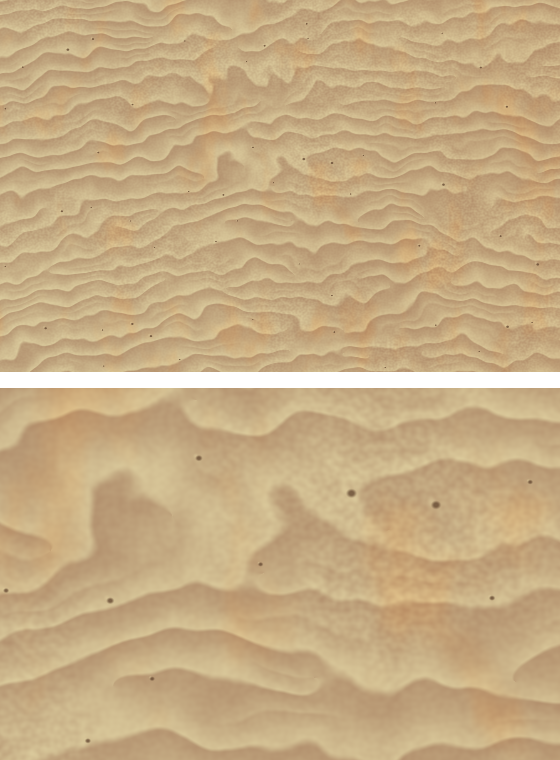
Top: the whole. Bottom: its middle third, enlarged.
Write a WebGL 2 fragment shader that draws this texture.

```glsl
#version 300 es
precision highp float;
// Wind-rippled sand seen from above: a warped phase field makes the ripples,
// phase vortices make the forked crests, and an asymmetric profile shades them.
// Half-length ripples, warm stains, fine grit and scattered pebbles lie on top.

uniform vec2 u_resolution;
out vec4 fragColor;

const float TAU = 6.2831853;
const float RIPPLES = 19.5;         // crests per canvas height
const float SLOPE_LEFT = 0.22;      // rise of the crests at the left edge
const float SLOPE_FALLOFF = 0.085;  // flattening towards the right
const float BEND = 0.95;            // broad wandering, in ripple periods
const float SCALLOP = 0.75;         // short waves along each crest
const float EDGE = 0.11;            // softness of the lee edge, in periods
const int FORKS = 54;
const float PEBBLE_GRID = 13.0;
const float PEBBLE_CHANCE = 0.15;
const vec3 SHADOW = vec3(0.718, 0.596, 0.455);
const vec3 SAND = vec3(0.776, 0.682, 0.523);
const vec3 LIGHT = vec3(0.838, 0.768, 0.592);
const vec3 STAIN = vec3(1.045, 0.965, 0.880);
const vec3 PEBBLE = vec3(0.40, 0.29, 0.20);

vec2 hash2(vec2 p) {
    vec3 q = fract(vec3(p.xyx) * vec3(0.1031, 0.1030, 0.0973));
    q += dot(q, q.yzx + 33.33);
    return fract((q.xx + q.yz) * q.zy);
}

vec2 gradientAt(vec2 cell) {
    float angle = TAU * hash2(cell).x;
    return vec2(cos(angle), sin(angle));
}

// Gradient noise, about -0.7 to 0.7
float noise(vec2 p) {
    vec2 i = floor(p), f = fract(p);
    vec2 u = f * f * f * (f * (f * 6.0 - 15.0) + 10.0);
    vec2 e = vec2(1.0, 0.0);
    float a = dot(gradientAt(i), f);
    float b = dot(gradientAt(i + e.xy), f - e.xy);
    float c = dot(gradientAt(i + e.yx), f - e.yx);
    float d = dot(gradientAt(i + e.xx), f - e.xx);
    return mix(mix(a, b, u.x), mix(c, d, u.x), u.y);
}

float fbm(vec2 p) {
    float sum = 0.0, gain = 1.0;
    for (int i = 0; i < 4; i++) {
        sum += gain * noise(p);
        p = p * 2.03 + 17.3;
        gain *= 0.5;
    }
    return sum;
}

// x: ripple phase, y: relief, which fades at the heart of each fork
vec2 ripplePhase(vec2 p) {
    float rise = p.x * (SLOPE_LEFT - SLOPE_FALLOFF * p.x);
    float phase = RIPPLES * (p.y - rise);
    phase += BEND * noise(p * vec2(3.0, 4.5) + 5.0);
    phase += SCALLOP * noise(p * vec2(10.0, 9.0) + 41.0);
    phase += 0.30 * noise(p * vec2(24.0, 20.0) + 70.0);
    float relief = 1.0;
    for (int i = 0; i < FORKS; i++) {
        vec2 h = hash2(vec2(float(i / 2) + 3.0, 27.0));
        float turn = (i % 2 == 0) ? 1.0 : -1.0;
        // Opposite forks come in pairs, so their bending stays local
        vec2 offset = turn * vec2(0.07 + 0.05 * h.y, 0.05 * (h.x - 0.5));
        vec2 d = p - vec2(1.5 * pow(h.x, 0.7), h.y) - offset;
        phase += turn * atan(d.y, d.x) / TAU;
        relief *= smoothstep(0.0, 0.028, length(d));
    }
    return vec2(phase, relief);
}

// Bright above the lee edge, dimming towards the next crest
float rippleTone(float phase, float edge) {
    float t = fract(phase);
    float lit = smoothstep(0.0, edge, t);
    float tone = lit * (1.0 - smoothstep(-0.1, 1.0, t));
    return tone + 0.08 * lit * exp(-6.0 * t) - 0.06 * smoothstep(0.85, 1.0, t) - 0.06 * (1.0 - lit);
}

vec3 sandColor(float tone) {
    vec3 low = mix(SHADOW, SAND, clamp(tone * 2.0, -0.4, 1.0));
    return mix(low, LIGHT, clamp(tone * 2.0 - 1.0, 0.0, 1.2));
}

// Sparse pebbles: x is the dark body, y the lit upper left side
vec2 pebbles(vec2 p) {
    vec2 cell = floor(p * PEBBLE_GRID);
    vec2 h = hash2(cell + 91.0), pick = hash2(cell + 213.0);
    vec2 d = p - (cell + 0.15 + 0.7 * h) / PEBBLE_GRID;
    float radius = mix(0.0010, 0.0034, pick.y * pick.y);
    float present = step(pick.x, PEBBLE_CHANCE);
    float body = 1.0 - smoothstep(radius * 0.4, radius + 0.0014, length(d * vec2(0.85, 1.0)));
    float glint = 1.0 - smoothstep(0.0, radius * 1.8, length(d + radius * vec2(1.5, -1.1)));
    return present * vec2(body, glint);
}

void main() {
    vec2 p = gl_FragCoord.xy / u_resolution.y;
    float across = gl_FragCoord.x / u_resolution.x;

    // Ripple shading, broken into shorter ripples in worn patches
    vec2 ripple = ripplePhase(p);
    float worn = smoothstep(-0.15, 0.5, fbm(p * 4.2 + 60.0) + 0.16 * across);
    float braid = smoothstep(0.0, 0.3, noise(p * vec2(7.0, 9.0) + 83.0) + 0.1 * across);
    float shape = rippleTone(ripple.x, EDGE);
    shape = mix(shape, rippleTone(2.0 * ripple.x, 2.0 * EDGE), 0.42 * braid);
    float relief = mix(0.4, 1.0, ripple.y) * mix(0.95, 0.72, worn);
    float tone = mix(0.43, shape, relief);

    // Small lumps, grit and broad light
    float rough = mix(0.14, 0.36, worn);
    tone += rough * (0.7 * noise(p * vec2(52.0, 68.0)) + 1.1 * noise(p * vec2(150.0, 170.0) + 9.0));
    tone += 0.15 * fbm(p * 2.2 + 31.0) + 0.09 - 0.11 * across;
    vec3 color = sandColor(tone);

    // Thin warm stains, stronger to the right
    float stain = smoothstep(0.12, 0.7, fbm(p * vec2(8.0, 5.0) + 12.0) + 0.12 * across);
    color *= mix(vec3(1.0), STAIN, 0.75 * stain + 0.2 * across * across);

    vec2 stone = pebbles(p);
    color = mix(color, LIGHT * 1.04, 0.5 * stone.y);
    color = mix(color, PEBBLE, 0.8 * stone.x);
    fragColor = vec4(color, 1.0);
}
```
